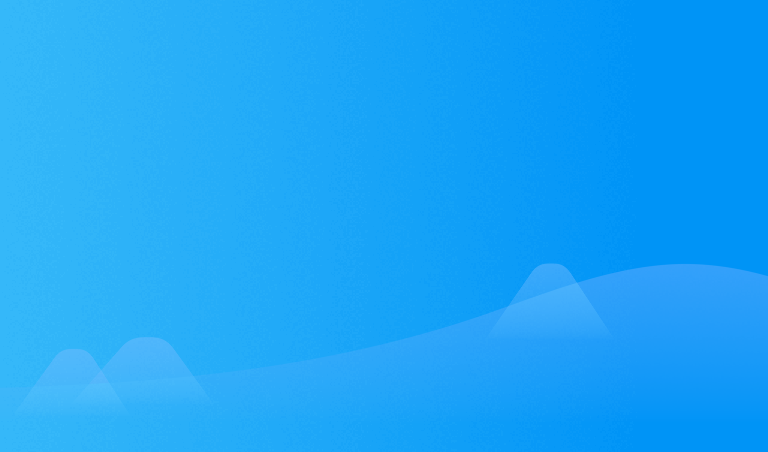
Reproduce this background procedurally as a WebGL 2 fragment shader.

```glsl
#version 300 es
precision highp float;
// Blue horizontal gradient with a translucent rolling hill and three soft peaks.

uniform vec2 u_resolution;
out vec4 fragColor;

// Lengths are in canvas heights, measured from the lower left.
const float ASPECT = 1.699;
const vec3 SKY_LEFT = vec3(0.208, 0.720, 0.975);
const vec3 SKY_RIGHT = vec3(0.0, 0.58, 0.966);
const float SKY_END = 0.83;
const float SKY_POWER = 1.15;
const float SKY_STEPS = 13.0;
const float GRAIN_CELLS = 302.0;
const vec3 HILL_TINT = vec3(0.50, 0.70, 1.0);
const vec3 PEAK_TINT = vec3(0.50, 0.74, 1.0);
const vec3 PEAK_HILL_TINT = vec3(0.44, 0.80, 1.0);
const float HILL_ALPHA = 0.41;
const float HILL_GRAIN = 0.05;
const float PEAK_ALPHA = 0.44;
const float HILL_TOP = 0.416;
const float HILL_BASE = 0.065;
const float HILL_FADE = 0.8;
const float PEAK_FADE = 0.6;

// Hill knots: x, height, slope
const vec3 KNOTS[4] = vec3[4](
    vec3(0.0, 0.142, 0.03), vec3(1.106, 0.316, 0.36),
    vec3(1.516, 0.416, 0.0), vec3(1.699, 0.389, -0.28));

// Peaks: apex x, apex y, half width of the rounded cap, base y
const vec4 PEAKS[3] = vec4[3](
    vec4(0.164, 0.228, 0.044, 0.080),
    vec4(0.327, 0.254, 0.058, 0.105),
    vec4(1.219, 0.417, 0.044, 0.250));
// Steepness of the left and right flanks
const vec2 FLANKS[3] = vec2[3](vec2(1.38, 1.55), vec2(1.13, 1.38), vec2(1.44, 1.51));

float hash(vec2 cell) {
    vec3 q = fract(cell.xyx * 0.1031);
    q += dot(q, q.yzx + 33.33);
    return fract((q.x + q.y) * q.z);
}

// Cubic Hermite curve between two knots
float hermite(vec3 a, vec3 b, float x) {
    float w = b.x - a.x;
    float t = (x - a.x) / w;
    float s = 1.0 - t;
    return s * s * ((1.0 + 2.0 * t) * a.y + t * w * a.z)
         + t * t * ((3.0 - 2.0 * t) * b.y - s * w * b.z);
}

float hillHeight(float x) {
    int i = x < KNOTS[1].x ? 0 : (x < KNOTS[2].x ? 1 : 2);
    return hermite(KNOTS[i], KNOTS[i + 1], x);
}

// Straight flanks joined by a flattened cubic cap
float peakHeight(vec4 peak, vec2 flank, float x) {
    float steepness = x < peak.x ? flank.x : flank.y;
    float d = abs(x - peak.x);
    float capped = min(d, peak.z);
    float cap = capped * capped * capped / (3.0 * peak.z * peak.z);
    return peak.y - steepness * (cap + d - capped);
}

// Coverage below an edge, softened over about one pixel
float below(float edge, float y) {
    float pixel = 0.7 / u_resolution.y;
    return smoothstep(-pixel, pixel, edge - y);
}

float fade(float base, float top, float y, float power) {
    return pow(clamp((y - base) / (top - base), 0.0, 1.0), power);
}

void main() {
    vec2 uv = gl_FragCoord.xy / u_resolution;
    vec2 p = uv * vec2(ASPECT, 1.0);

    // Sky in fine steps, blended by grain
    float grain = hash(floor(p * GRAIN_CELLS));
    float t = pow(clamp(uv.x / SKY_END, 0.0, 1.0), SKY_POWER);
    t = clamp(floor(t * SKY_STEPS + grain) / SKY_STEPS, 0.0, 1.0);
    vec3 color = mix(SKY_LEFT, SKY_RIGHT, t);

    // Hill veil
    float hill = below(hillHeight(p.x), p.y);
    float veil = fade(HILL_BASE, HILL_TOP, p.y, HILL_FADE);
    veil *= 1.0 + HILL_GRAIN * (grain - 0.5);
    color = mix(color, HILL_TINT, HILL_ALPHA * hill * veil);

    // Peaks, each fading towards its base and brighter over the hill
    vec3 peakTint = mix(PEAK_TINT, PEAK_HILL_TINT, hill);
    for (int i = 0; i < 3; i++) {
        vec4 peak = PEAKS[i];
        float cover = below(peakHeight(peak, FLANKS[i], p.x), p.y);
        color = mix(color, peakTint, PEAK_ALPHA * cover * fade(peak.w, peak.y, p.y, PEAK_FADE));
    }

    fragColor = vec4(color, 1.0);
}
```
